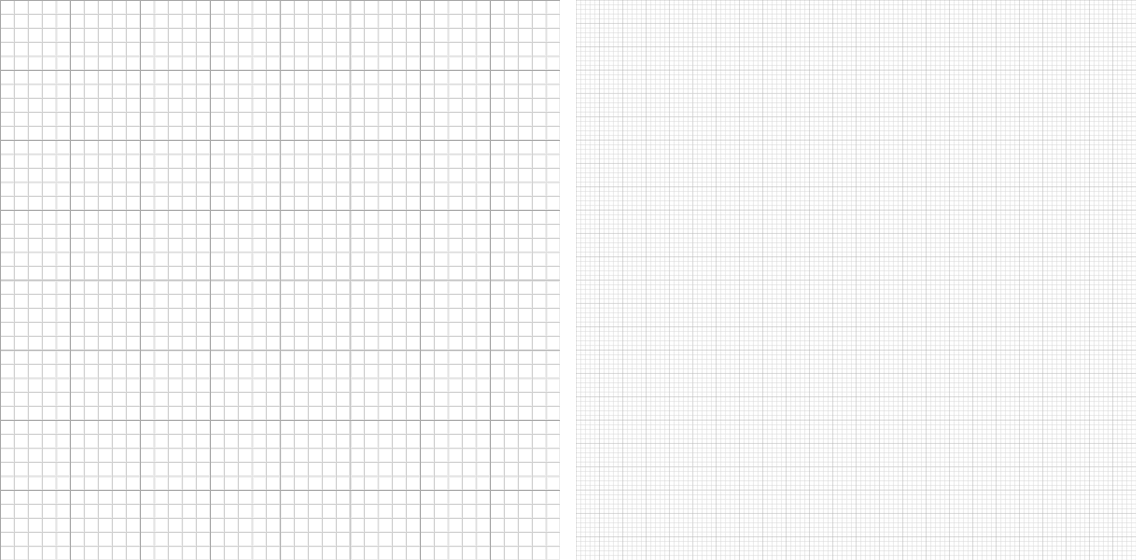
Left: one tile. Right: repeated 3 by 3.
This pattern is drawn by a WebGL 1 fragment shader. Its source:

```glsl
precision highp float;
// Graph paper: pale grey hairlines on white, with every fifth line heavier.
// Each axis finds its nearest line and box-filters it; a beat over the line
// index softens some lines, spreading the same ink over a wider stroke.

uniform vec2 u_resolution;

const float MAJOR_CELLS = 8.0;           // heavy squares across and down
const float SUBDIVISIONS = 5.0;          // fine squares per heavy square
const float LINES = MAJOR_CELLS * SUBDIVISIONS;
const float LINE_OFFSET = 0.00065;       // shift of the lines from the edge
const float MINOR_WIDTH = 0.0022;
const float MAJOR_WIDTH = 0.00205;
const float MINOR_INK = 0.18;
const float MAJOR_INK = 0.36;
const float BEAT_STEP = 0.43;            // phase advance from line to line
const float COLUMN_BEAT = 0.70;          // phase at which columns soften
const float ROW_BEAT = 0.66;             // phase at which rows soften
const float SOFT_SPREAD = 0.75;          // extra width of a softened line
const vec3 PAPER = vec3(1.0);
const vec3 INK = vec3(0.0);

// Share of a pixel covered by a stroke whose centre is at distance d.
float strokeCoverage(float d, float width, float pixel) {
    float right = min(d + 0.5 * pixel, 0.5 * width);
    float left = max(d - 0.5 * pixel, -0.5 * width);
    return max(right - left, 0.0) / pixel;
}

// Ink left by the parallel lines of one axis.
float ruledLines(float position, float pixel, float beat) {
    float t = position - LINE_OFFSET;
    float nearest = floor(t * LINES + 0.5);
    float d = t - nearest / LINES;

    // The index wraps, so opposite edges share one line.
    float index = floor(mod(nearest + 0.5, LINES));
    float major = 1.0 - step(1.0, mod(index + 0.5, SUBDIVISIONS));

    // Distance around the beat cycle decides how soft this line is.
    float phase = abs(fract(index * BEAT_STEP - beat + 0.5) - 0.5);
    float softness = 1.0 - smoothstep(0.04, 0.14, phase);
    float spread = 1.0 + SOFT_SPREAD * softness;

    float width = mix(MINOR_WIDTH, MAJOR_WIDTH, major) * spread;
    float ink = mix(MINOR_INK, MAJOR_INK, major) / spread;
    return ink * strokeCoverage(d, width, pixel);
}

void main() {
    vec2 uv = gl_FragCoord.xy / u_resolution;
    vec2 pixel = 1.0 / u_resolution;

    // Columns count from the left, rows from the top.
    float columns = ruledLines(uv.x, pixel.x, COLUMN_BEAT);
    float rows = ruledLines(1.0 - uv.y, pixel.y, ROW_BEAT);

    gl_FragColor = vec4(mix(PAPER, INK, max(columns, rows)), 1.0);
}
```
